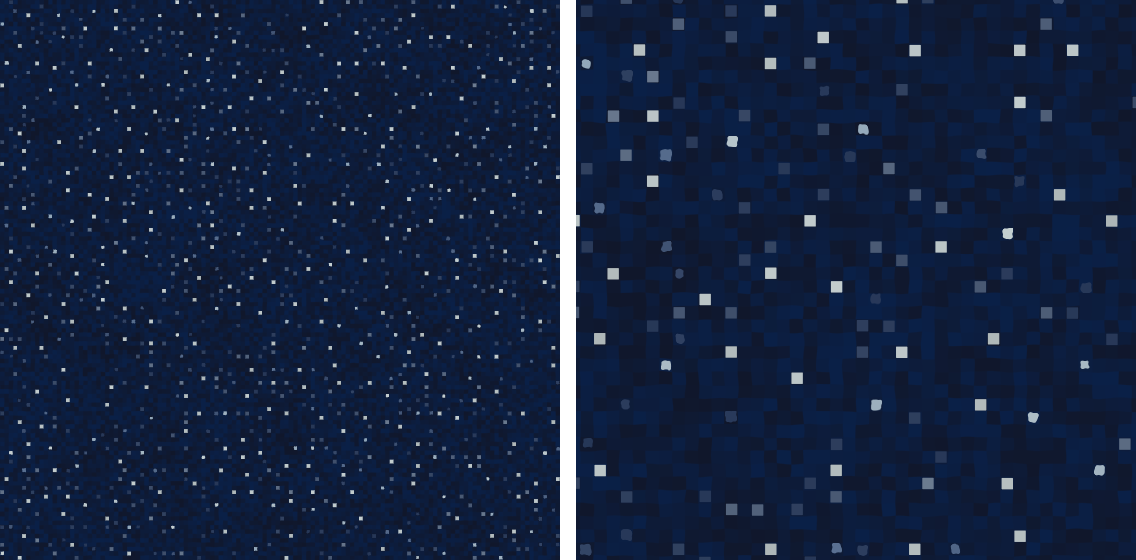
Left, the full canvas; right, a detail of the centre.
Give the GLSL for this texture, as a WebGL 2 fragment shader.

```glsl
#version 300 es
precision highp float;

uniform vec2 u_resolution;
out vec4 fragColor;

#define CELLS 128.0
#define DARK_NAVY vec3(0.064, 0.090, 0.168)
#define DEEP_BLUE vec3(0.040, 0.125, 0.278)
#define FAINT_GREY vec3(0.150, 0.215, 0.340)
#define LIGHT_GREY vec3(0.430, 0.490, 0.570)
#define PALE_WHITE vec3(0.770, 0.810, 0.815)
#define GREY_SHARE 0.50
#define ROUGH_SHARE 0.32
#define DOT_HALF 0.435
#define EDGE_WARP 0.16

// Integer hash of a cell, in 0..1
float hash(vec2 cell, uint seed) {
    uvec2 q = uvec2(ivec2(cell) + 4096);
    uint h = q.x * 1597334677u ^ q.y * 3812015801u ^ seed * 2654435769u;
    h = (h ^ (h >> 16)) * 2146121005u;
    h = (h ^ (h >> 15)) * 2221713035u;
    h ^= h >> 16;
    return float(h >> 8) / 16777216.0;
}

vec2 gradientAt(vec2 corner, uint seed) {
    float angle = 6.2831853 * hash(corner, seed);
    return vec2(cos(angle), sin(angle));
}

float gradientNoise(vec2 p, uint seed) {
    vec2 i = floor(p), f = p - i;
    vec2 u = f * f * f * (f * (f * 6.0 - 15.0) + 10.0);
    vec2 e = vec2(1.0, 0.0);
    float a = dot(gradientAt(i, seed), f);
    float b = dot(gradientAt(i + e.xy, seed), f - e.xy);
    float c = dot(gradientAt(i + e.yx, seed), f - e.yx);
    float d = dot(gradientAt(i + e.xx, seed), f - e.xx);
    return mix(mix(a, b, u.x), mix(c, d, u.x), u.y);
}

float cellTone(vec2 cell) {
    return clamp(hash(cell, 1u) + 0.03 + 0.25 * gradientNoise(cell * 0.07, 2u), 0.0, 1.0);
}

// Mosaic of navy tiles with slightly uneven, smoothed borders
vec3 mosaic(vec2 p, float pixel) {
    vec2 warp = vec2(gradientNoise(p * 0.6, 3u), gradientNoise(p * 0.6, 4u));
    p += EDGE_WARP * warp - 0.5;
    vec2 i = floor(p);
    vec2 w = clamp((p - i - 0.5) / (pixel * 1.2) + 0.5, 0.0, 1.0);
    float low = mix(cellTone(i), cellTone(i + vec2(1, 0)), w.x);
    float high = mix(cellTone(i + vec2(0, 1)), cellTone(i + vec2(1, 1)), w.x);
    return mix(DARK_NAVY, DEEP_BLUE, mix(low, high, w.y));
}

// 2 = peak of its wide neighbourhood, 1 = peak of its near one, 0 = no peak
int peakRank(vec2 cell) {
    float own = hash(cell, 5u);
    int rank = 2;
    for (int y = -3; y <= 3; y++) {
        for (int x = -3; x <= 3; x++) {
            if (hash(cell + vec2(x, y), 5u) > own) {
                if (max(abs(x), abs(y)) == 1) return 0;
                rank = 1;
            }
        }
    }
    return rank;
}

float roundedSquare(vec2 p, float halfSize, float radius) {
    vec2 q = abs(p) - halfSize + radius;
    return length(max(q, 0.0)) + min(max(q.x, q.y), 0.0) - radius;
}

void main() {
    float pixel = CELLS / min(u_resolution.x, u_resolution.y);
    vec2 p = gl_FragCoord.xy * pixel;
    vec2 cell = floor(p);
    vec3 colour = mosaic(p, pixel);

    // Bright dots keep apart; grey ones fill in with varying density
    int rank = peakRank(cell);
    float density = GREY_SHARE + 0.35 * gradientNoise(cell * 0.035, 6u);
    if (rank == 2 || (rank == 1 && hash(cell, 7u) < density)) {
        bool rough = hash(cell, 8u) < ROUGH_SHARE;
        float shade = hash(cell, 9u);
        vec3 dotColour = mix(FAINT_GREY, LIGHT_GREY, shade * shade);
        if (rank == 2) dotColour = PALE_WHITE * (1.0 - 0.12 * shade);

        // Rough dots are smaller, rounder and off centre
        vec2 jitter = vec2(hash(cell, 10u), hash(cell, 11u)) - 0.5;
        vec2 local = p - cell - 0.5 - jitter * (rough ? 0.22 : 0.06);
        float d = roundedSquare(local, DOT_HALF, 0.06);
        if (rough) {
            float size = DOT_HALF - 0.12 * hash(cell, 12u);
            d = roundedSquare(local, size, 0.2) + 0.16 * gradientNoise(p * 2.3, 13u);
            dotColour = mix(dotColour, dotColour * vec3(0.82, 0.90, 1.0), shade);
        }
        float cover = clamp(0.5 - d / pixel, 0.0, 1.0);
        colour = mix(colour, dotColour, cover);
    }
    fragColor = vec4(colour, 1.0);
}
```
